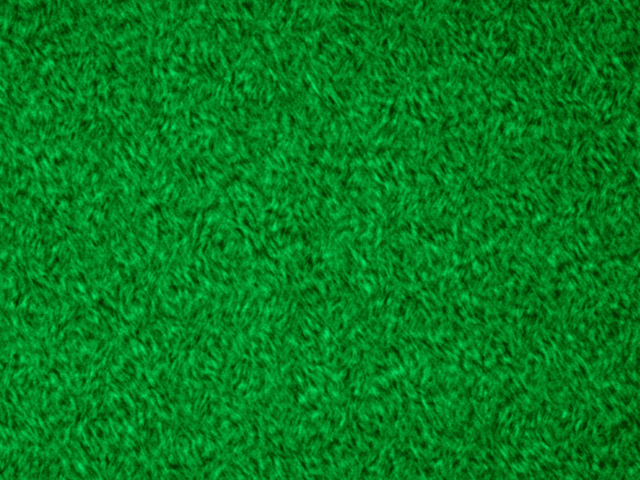
Write a Shadertoy shader that draws this texture.

```glsl
float hash(vec2 cell) {
    vec3 h = fract(cell.xyx * vec3(0.1031, 0.1030, 0.0973));
    h += dot(h, h.yzx + 33.33);
    return fract((h.x + h.y) * h.z);
}

float cornerSlope(vec2 cell, vec2 offset) {
    float angle = 6.2832 * hash(cell);
    return dot(vec2(cos(angle), sin(angle)), offset);
}

// Gradient noise, centred on zero
float noise(vec2 p) {
    vec2 i = floor(p), f = fract(p);
    vec2 s = f * f * f * (f * (f * 6.0 - 15.0) + 10.0);
    vec2 e = vec2(1, 0);
    return mix(mix(cornerSlope(i, f), cornerSlope(i + e, f - e), s.x),
               mix(cornerSlope(i + e.yx, f - e.yx), cornerSlope(i + 1.0, f - 1.0), s.x), s.y);
}

// Noise stretched along a direction leaning left of vertical
float fibres(vec2 p, float lean, vec2 density) {
    float c = cos(lean), s = sin(lean);
    return noise(vec2(c * p.x + s * p.y, c * p.y - s * p.x) * density + 200.0);
}

void mainImage(out vec4 fragColor, in vec2 fragCoord) {
    vec2 p = fragCoord / iResolution.y;
    vec2 fromLight = fragCoord / iResolution.xy - vec2(0.3, 0.42);

    // Slight bending of the nap
    vec2 q = p + 0.006 * vec2(noise(p * 19.0), noise(p * 19.0 + 57.0));

    // Patches where the fibres lean one way or the other
    float patchMix = smoothstep(-0.25, 0.4, noise(p * 13.0 + 31.0));
    float tufts = mix(fibres(q, 0.5, vec2(78, 43)), fibres(q + 3.0, -0.3, vec2(78, 46)), patchMix);
    float strands = mix(fibres(q + 5.0, 0.6, vec2(140, 62)), fibres(q + 7.0, -0.35, vec2(140, 70)), patchMix);

    // Broad light, mottling and pile
    float green = 0.49 + 0.04 - 0.17 * dot(fromLight, fromLight);
    green += 0.05 * noise(p * 7.0 + 11.0) + 0.10 * noise(p * 24.0 + 83.0);
    green += 0.36 * tufts + 0.29 * strands + 0.11 * noise(p * 185.0);

    // Shiny loose fibres and small dark pits
    green += 0.12 * smoothstep(0.25, 0.6, fibres(q + 9.0, 0.55, vec2(125, 36)));
    green -= 0.13 * smoothstep(0.28, 0.6, noise(q * vec2(72, 60) + 140.0));

    green = clamp(green, 0.2, 0.85);
    fragColor = vec4(0.006 + 0.02 * green * green, green, max(0.6 * green * green - 0.03, 0.01), 1.0);
}
```
